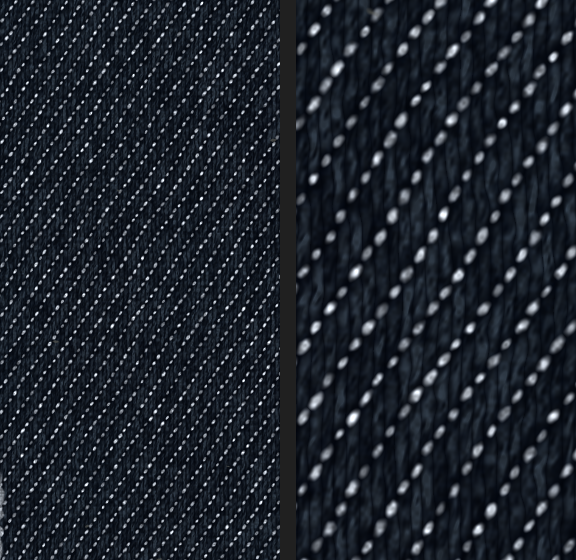
Left, the full canvas; right, a detail of the centre.
Write a WebGL 1 fragment shader that draws this texture.

```glsl
precision highp float;
// Dark indigo twill: vertical warp floats crossed by pale weft dots that climb
// to the right, one cell in four. Hashes vary each dot and yarn; value noise
// bends the weave and roughens the fibre, with lint and a frayed corner on top.

uniform vec2 u_resolution;

#define WARPS 66.0                // yarns across
#define WEFTS 92.0                // yarns down
#define TWILL 4.0                 // cells per repeat
#define DOT_RADIUS vec2(0.45, 0.60) // in warp widths
#define DOT_LEAN 0.38
#define DOT_JITTER 0.20
#define WOBBLE 0.6                // bend of the weave, in cells
#define FLOAT_GAIN 1.5
#define LINT_COUNT 6
#define FRAY_HEIGHT 0.165

const vec3 INDIGO_DEEP = vec3(0.006, 0.020, 0.050);
const vec3 INDIGO_LIT  = vec3(0.135, 0.168, 0.208);
const vec3 TEAL_CAST   = vec3(0.002, 0.008, 0.009);
const vec3 WEFT_PALE   = vec3(0.800, 0.830, 0.870);
const vec3 LINT_GREY   = vec3(0.380, 0.380, 0.350);

float hash(vec2 p) {
  vec3 h = fract(p.xyx * 0.1031);
  h += dot(h, h.yzx + 33.33);
  return fract((h.x + h.y) * h.z);
}

vec2 hash2(vec2 p) {
  return vec2(hash(p), hash(p + 71.7));
}

float noise(vec2 p) {
  vec2 i = floor(p), f = fract(p);
  f = f * f * (3.0 - 2.0 * f);
  return mix(mix(hash(i), hash(i + vec2(1.0, 0.0)), f.x),
             mix(hash(i + vec2(0.0, 1.0)), hash(i + vec2(1.0, 1.0)), f.x), f.y);
}

// Brightness of the rounded, leaning warp float between two weft dots
float warpFloat(vec2 p) {
  p.x += 0.4 * (noise(p * 0.9) - 0.5);
  float yarn = floor(p.x);
  float across = 2.0 * fract(p.x) - 1.0;
  float phase = (p.y - 0.5 - yarn - 0.4 * across) / TWILL;
  float bulge = (1.0 - 0.75 * across * across) * sin(3.14159 * fract(phase));
  float tone = 0.4 + 0.5 * hash(vec2(yarn, floor(phase)) + 13.0);
  float fibre = 0.2 + 1.4 * noise(vec2(3.0 * p.x - 1.2 * p.y, 1.8 * p.y));
  return bulge * tone * fibre;
}

// Coverage of the pale weft where it surfaces, searched in nearby cells
float weftDots(vec2 p) {
  float cellAspect = 2.0 * WARPS / WEFTS;
  float rough = 0.3 * (noise(p * 2.5) - 0.5);
  float cover = 0.0;
  for (int y = -1; y <= 1; y++) {
    for (int x = -1; x <= 1; x++) {
      vec2 id = floor(p) + vec2(float(x), float(y));
      if (mod(id.x - id.y + 0.5, TWILL) < 1.0) {
        vec2 shift = (hash2(id + 5.0) - 0.5) * DOT_JITTER;
        vec2 d = (p - id - 0.5 - shift) * vec2(1.0, cellAspect);
        d.x -= DOT_LEAN * d.y;
        float size = 0.82 + 0.32 * hash(id + 29.0);
        float r = length(d / (DOT_RADIUS * size)) + rough;
        float shine = 0.58 + 0.45 * hash(id + 47.0);
        cover = max(cover, shine * (1.0 - smoothstep(0.25, 1.25, r)));
      }
    }
  }
  return cover;
}

// Sparse soft flecks resting on the cloth
float lint(vec2 q) {
  float cover = 0.0;
  for (int i = 0; i < LINT_COUNT; i++) {
    vec2 seed = vec2(float(i) * 3.0 + 2.0, 17.0);
    vec2 d = q - hash2(seed) * vec2(1.0, 2.0);
    d.y += 0.5 * d.x * (hash(seed + 9.0) - 0.5);
    float size = 0.007 + 0.010 * hash(seed + 4.0);
    float r = length(d / vec2(size, 0.55 * size));
    r += 0.7 * (noise(q * 160.0) - 0.5);
    cover = max(cover, 0.6 * (1.0 - smoothstep(0.3, 1.1, r)));
  }
  return cover;
}

// Loose pale threads along the lower left edge
float fray(vec2 uv) {
  float reach = 0.026 * noise(vec2(3.0, uv.y * 75.0)) - 0.009;
  float inside = 1.0 - smoothstep(reach - 0.006, reach + 0.004, uv.x);
  return 0.75 * inside * (1.0 - smoothstep(FRAY_HEIGHT - 0.03, FRAY_HEIGHT, uv.y));
}

void main() {
  vec2 uv = gl_FragCoord.xy / u_resolution;
  vec2 q = uv * vec2(1.0, 2.0);

  // Weave coordinates, one unit per yarn
  vec2 bend = vec2(noise(q * 5.0), noise(q * 6.0 + 40.0)) - 0.5;
  vec2 p = uv * vec2(WARPS, WEFTS) + WOBBLE * bend;

  // Indigo warp with a faint teal cast
  float lit = FLOAT_GAIN * warpFloat(p);
  vec3 color = mix(INDIGO_DEEP, INDIGO_LIT, min(lit, 1.2));
  color += TEAL_CAST * (noise(q * 3.0 + 23.0) - 0.3);

  // Pale weft, grain, then wear
  float grain = noise(q * 180.0);
  color = mix(color, WEFT_PALE, weftDots(p) * (0.88 + 0.24 * grain));
  color *= 0.78 + 0.44 * grain;
  color = mix(color, LINT_GREY, lint(q));
  color = mix(color, WEFT_PALE * (0.55 + 0.45 * grain), fray(uv));

  gl_FragColor = vec4(color, 1.0);
}
```
